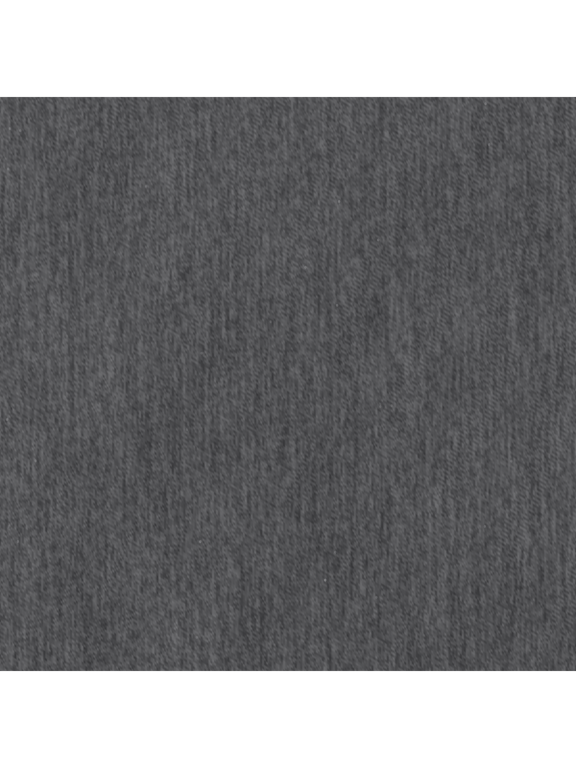
A Shadertoy shader for this texture:

```glsl
#define CLOTH_COLOR vec3(0.326, 0.327, 0.336)
#define PAPER_COLOR vec3(1.0)
#define MARGIN 0.1263
#define GRAIN_CELLS vec2(300.0, 250.0)
#define GRAIN_DEPTH 0.120
#define YARN_CELLS vec2(260.0, 48.0)
#define YARN_DEPTH 0.080
#define STREAK_CELLS vec2(190.0, 9.0)
#define STREAK_DEPTH 0.055
#define MOTTLE_DEPTH 0.026
#define FLECK_CELLS 42.0
#define FLECK_CHANCE 0.012

float hash(vec2 p) {
    return fract(sin(dot(p, vec2(127.1, 311.7))) * 43758.545);
}

// Value noise centred on zero
float noise(vec2 p) {
    vec2 cell = floor(p);
    vec2 f = fract(p);
    f = f * f * (3.0 - 2.0 * f);
    float low = mix(hash(cell), hash(cell + vec2(1.0, 0.0)), f.x);
    float high = mix(hash(cell + vec2(0.0, 1.0)), hash(cell + vec2(1.0, 1.0)), f.x);
    return mix(low, high, f.y) - 0.5;
}

// Sparse pale specks of lint, one candidate per cell
float flecks(vec2 p) {
    vec2 cell = floor(p * FLECK_CELLS);
    vec2 center = 0.25 + 0.5 * vec2(hash(cell + 3.1), hash(cell + 7.7));
    vec2 offset = fract(p * FLECK_CELLS) - center;
    float present = step(hash(cell + 19.3), FLECK_CHANCE);
    float strength = 0.3 + 0.7 * hash(cell + 31.9);
    return present * strength * (1.0 - smoothstep(0.03, 0.13, length(offset * vec2(1.0, 0.8))));
}

// Brightness variation of the woven cloth
float weave(vec2 p) {
    vec2 twill = vec2(p.x, p.y + 0.6 * p.x);
    float shade = GRAIN_DEPTH * noise(twill * GRAIN_CELLS);
    shade += YARN_DEPTH * noise(p * YARN_CELLS + 17.0);
    shade += STREAK_DEPTH * noise(p * STREAK_CELLS + 53.0);
    shade += MOTTLE_DEPTH * noise(p * vec2(7.0, 4.0) + 91.0);
    return shade;
}

void mainImage(out vec4 fragColor, in vec2 fragCoord) {
    vec2 p = fragCoord / iResolution.x;
    float height = fragCoord.y / iResolution.y;

    // Cloth with a faint light falloff towards the bottom
    vec3 cloth = CLOTH_COLOR + weave(p) + 0.16 * flecks(p);
    cloth += 0.016 * (height - 0.5);

    // Blank margins above and below
    float edge = 0.5 - abs(height - 0.5) - MARGIN;
    float softness = 0.75 / iResolution.y;
    float inside = smoothstep(-softness, softness, edge);
    fragColor = vec4(mix(PAPER_COLOR, cloth, inside), 1.0);
}
```
